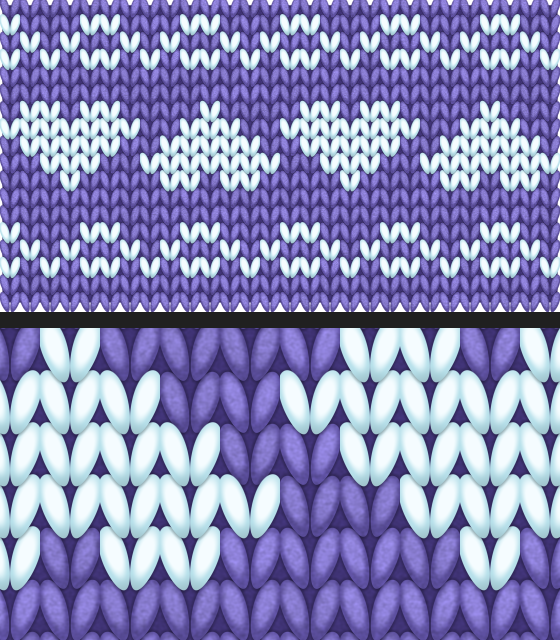
Top, the full canvas; bottom, a detail of the centre.
Reproduce this pattern procedurally as a Shadertoy shader.

```glsl
// Knitted fabric: purple V stitches with pale hearts between two zigzag bands.
#define COLUMNS 28.0
#define ROWS 18.0
#define ROW_HEIGHT 0.869           // row pitch in stitch widths
#define LEAF_TILT 0.30
#define LEAF_RADII vec2(0.207, 0.53)
#define SPECKLE 0.14
#define GAP_COLOR vec3(0.25, 0.20, 0.46)
#define PURPLE_DARK vec3(0.35, 0.30, 0.60)
#define PURPLE_LIGHT vec3(0.57, 0.52, 0.86)
#define ICE_RIM vec3(0.72, 0.88, 0.92)
#define ICE_CORE vec3(0.96, 0.99, 1.0)
#define PAPER vec3(1.0)

vec2 hash2(vec2 p) {
    vec3 h = fract(vec3(p.xyx) * vec3(0.1031, 0.1030, 0.0973));
    h += dot(h, h.yzx + 33.33);
    return fract((h.xx + h.yz) * h.zy);
}

float cornerSlope(vec2 cell, vec2 f, vec2 corner) {
    return dot(hash2(cell + corner) * 2.0 - 1.0, f - corner);
}

float gradientNoise(vec2 p) {
    vec2 i = floor(p), f = p - i;
    vec2 u = f * f * (3.0 - 2.0 * f);
    return mix(mix(cornerSlope(i, f, vec2(0, 0)), cornerSlope(i, f, vec2(1, 0)), u.x),
               mix(cornerSlope(i, f, vec2(0, 1)), cornerSlope(i, f, vec2(1, 1)), u.x), u.y);
}

// Colour chart: zigzags repeat every 5 columns, hearts alternate every 7.
bool isPale(int col, int row) {
    int bandRow = row < 8 ? row - 1 : row - 13;
    int bandOff = abs(col % 5 - 2);
    if (bandRow == 0) return bandOff == 2;
    if (bandRow == 1) return bandOff == 1;
    if (bandRow == 2) return bandOff != 1;

    int heartRow = row - 6;
    if (heartRow < 0 || heartRow > 4) return false;
    if ((col / 7) % 2 == 1) heartRow = 4 - heartRow;
    int heartOff = abs(col % 7 - 3);
    return heartRow == 0 ? heartOff == 1 || heartOff == 2 : heartOff <= 4 - heartRow;
}

// Leaf coordinates: x across, y along the tilted axis, scaled to a unit oval.
vec2 leafSpace(vec2 p, vec2 radii) {
    p.x = abs(p.x) - 0.25;
    float c = cos(LEAF_TILT), s = sin(LEAF_TILT);
    vec2 q = vec2(c * p.x - s * p.y, s * p.x + c * p.y) / radii;
    q.x /= 1.0 + 0.16 * q.y;       // narrower toward the tip
    return q;
}

float leafDistance(vec2 q, vec2 radii) {
    float k = length(q);
    return k * (k - 1.0) / max(length(q / radii), 1e-3);
}

vec3 yarnColor(vec2 q, bool pale, float grain, float tone) {
    float core = 1.0 - smoothstep(0.45, 0.95, length(q - vec2(-0.05, 0.14)));
    if (pale) {
        vec3 ice = mix(ICE_RIM, ICE_CORE, core);
        return ice * (1.0 - 0.13 * smoothstep(0.5, 1.05, -q.y));
    }
    vec3 purple = mix(PURPLE_DARK, PURPLE_LIGHT, core * (0.88 + 0.12 * q.y));
    return purple * (1.0 + SPECKLE * grain + tone);
}

void mainImage(out vec4 fragColor, in vec2 fragCoord) {
    vec2 uv = fragCoord / iResolution.xy;
    vec2 p = vec2(uv.x * COLUMNS, (1.0 - uv.y) * ROWS);
    float px = COLUMNS / iResolution.x;
    float col = clamp(floor(p.x), 0.0, COLUMNS - 1.0);
    float grain = gradientNoise(p * 9.0) + gradientNoise(p * 17.0 + 40.0);

    // Shadowed backing, inset so that the edges are scalloped
    vec2 inset = min(p - vec2(0.12, 0.3), vec2(COLUMNS - 0.12, ROWS - 0.55) - p);
    float cloth = smoothstep(-px, px, min(inset.x, inset.y));
    vec3 color = mix(PAPER, GAP_COLOR * (1.0 + 0.1 * grain), cloth);

    // Purple stitches first, pale ones over them; each from lower to upper row
    for (int layer = 0; layer < 2; layer++) {
        for (int step = 1; step >= -1; step--) {
            float row = floor(p.y) + float(step);
            if (row < 0.0 || row >= ROWS) continue;
            bool pale = isPale(int(col), int(row));
            if (pale != (layer == 1)) continue;

            vec2 local = vec2(p.x - col - 0.5, (row + 0.43 - p.y) * ROW_HEIGHT);
            vec2 radii = LEAF_RADII * (pale ? 1.05 : 1.0);
            vec2 q = leafSpace(local, radii);
            float d = leafDistance(q, radii);
            float tone = 0.08 * (hash2(vec2(col, row)).x - 0.5);

            color *= 1.0 - 0.22 * cloth * (1.0 - smoothstep(0.0, 0.07, d));
            vec3 yarn = yarnColor(q, pale, grain, tone);
            color = mix(color, yarn, 1.0 - smoothstep(-0.7 * px, 0.7 * px, d));
        }
    }
    fragColor = vec4(clamp(color, 0.0, 1.0), 1.0);
}
```
